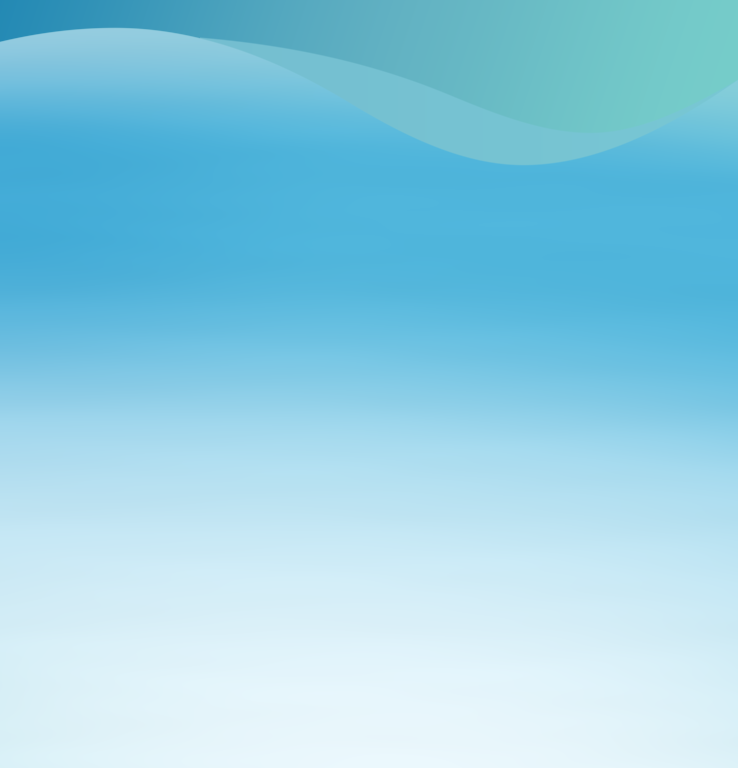
Reproduce this background procedurally as a Shadertoy shader.

```glsl
// Cubic through two knots, each given as (position, depth, slope)
float span(float x, vec3 a, vec3 b) {
    float h = b.x - a.x;
    float t = clamp((x - a.x) / h, 0.0, 1.0);
    float s = 1.0 - t;
    return a.y * s * s * (1.0 + 2.0 * t) + b.y * t * t * (3.0 - 2.0 * t)
         + h * t * s * (a.z * s - b.z * t);
}

// Depth of the main wave below the top edge
float mainWave(float x) {
    vec3 crest = vec3(0.156, 0.0365, 0.0);
    vec3 fall = vec3(0.474, 0.134, 0.585);
    vec3 trough = vec3(0.709, 0.215, 0.0);
    if (x < crest.x) return span(x, vec3(0.0, 0.0547, -0.23), crest);
    if (x < fall.x) return span(x, crest, fall);
    if (x < trough.x) return span(x, fall, trough);
    return span(x, trough, vec3(1.0, 0.104, -0.67));
}

// Depth of the translucent wave that parts from the main one
float veilWave(float x) {
    vec3 fall = vec3(0.61, 0.124, 0.4);
    vec3 trough = vec3(0.8, 0.173, 0.0);
    if (x < 0.271) return mainWave(x);
    if (x < fall.x) return span(x, vec3(0.271, 0.049, 0.08), fall);
    if (x < trough.x) return span(x, fall, trough);
    return span(x, trough, vec3(1.0, 0.104, -0.55));
}

// Fine, nearly level streaks from layered sines
float streaks(vec2 p) {
    float sum = 0.0;
    for (float i = 1.0; i < 5.0; i++) {
        sum += sin(p.y * 43.0 * i + p.x * (3.0 - i) * 2.5 + 1.5 * sin(p.x * 4.0 * i + i)) / i;
    }
    return sum;
}

vec3 waterColor(float x, float depth) {
    float tilted = depth - 0.07 * x * x + 0.0175;
    vec3 blue = mix(vec3(0.26, 0.67, 0.84), vec3(0.31, 0.71, 0.86), smoothstep(0.0, 0.5, x));

    // Fade to pale ice toward the bottom
    float u = clamp((tilted - 0.325) / 0.675, 0.0, 1.0);
    float fade = (1.0 - pow(1.0 - u, 1.8)) * smoothstep(-0.15, 0.4, u);
    vec3 color = mix(blue, vec3(0.92, 0.97, 0.99), fade);

    // Sheen under the crest and the right rise
    vec3 sheen = mix(vec3(0.59, 0.8, 0.88), vec3(0.53, 0.81, 0.85), x);
    color = mix(color, sheen, smoothstep(0.2, 0.03, depth - 0.06 * x * x));

    // Dimmer lower corners
    float side = (x - 0.55) / 0.5;
    return color - vec3(0.06, 0.025, 0.02) * side * side * smoothstep(0.6, 1.0, depth);
}

vec3 skyColor(float x, float depth) {
    float along = x + 0.35 * depth;
    vec3 color = mix(vec3(0.11, 0.52, 0.7), vec3(0.38, 0.69, 0.76), smoothstep(-0.15, 0.6, along));
    return mix(color, vec3(0.46, 0.8, 0.79), smoothstep(0.45, 1.05, along));
}

void mainImage(out vec4 fragColor, in vec2 fragCoord) {
    vec2 p = fragCoord / iResolution.xy;
    float depth = 1.0 - p.y;
    float edge = 1.0 / iResolution.y;

    // Back to front: sky, veil, water
    vec3 color = skyColor(p.x, depth);
    vec3 veil = mix(vec3(0.45, 0.73, 0.81), vec3(0.47, 0.78, 0.83), p.x);
    float veilTop = veilWave(p.x);
    float waterTop = mainWave(p.x);
    color = mix(color, veil, smoothstep(-edge, edge, depth - veilTop));
    vec3 water = waterColor(p.x, depth) + 0.003 * streaks(p);
    color = mix(color, water, smoothstep(-edge, edge, depth - waterTop));

    fragColor = vec4(color, 1.0);
}
```
